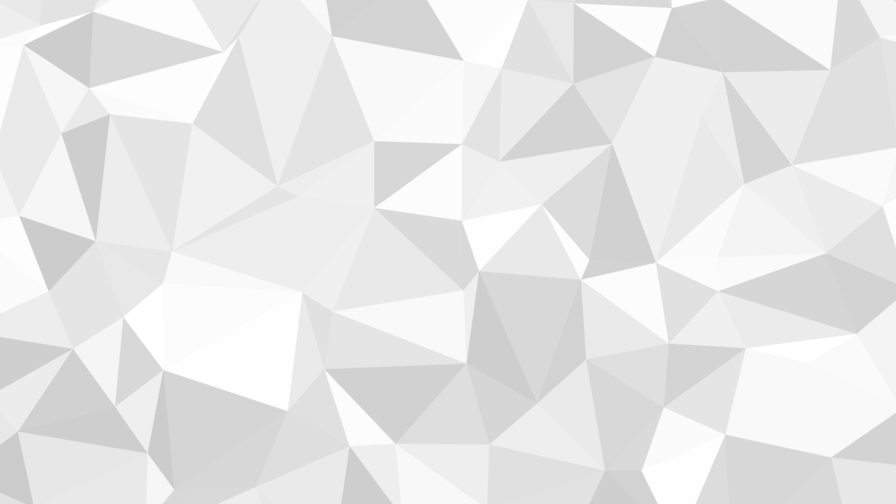
Give the GLSL for this background, as a WebGL 1 fragment shader.

```glsl
precision highp float;

uniform vec2 u_resolution;

const float ROWS = 6.4;          // mesh cells per canvas height
const float JITTER = 0.96;       // vertex scatter inside a cell
const float EDGE_PIXELS = 1.3;   // width of the smoothed edges
const float FLAT_SHARE = 0.16;   // share of quads with two like facets
const float FLAT_STEP = 0.008;   // faint tone step inside those quads
const vec2 SEED = vec2(17.0, 43.0);

// Tone ranges and the cumulative shares where they end
const vec2 SHADE = vec2(0.795, 0.865);
const vec2 MIDTONE = vec2(0.872, 0.945);
const vec2 LIGHT = vec2(0.956, 1.0);
const float SHADE_END = 0.31;
const float MIDTONE_END = 0.75;

float hash(vec2 p) {
  vec3 q = fract(p.xyx * vec3(0.1031, 0.1030, 0.0973));
  q += dot(q, q.yzx + 33.33);
  return fract((q.x + q.y) * q.z);
}

vec2 meshVertex(vec2 cell) {
  vec2 key = cell + SEED;
  vec2 scatter = vec2(hash(key), hash(key + 71.7)) - 0.5;
  return cell + 0.5 + JITTER * scatter;
}

float cross2(vec2 a, vec2 b) {
  return a.x * b.y - a.y * b.x;
}

// Signed distance to the line a-b, positive on its left
float edgeDistance(vec2 p, vec2 a, vec2 b) {
  vec2 edge = b - a;
  return cross2(edge, p - a) / max(length(edge), 1e-4);
}

// Smoothed inside test for a counterclockwise triangle
float coverage(vec2 p, vec2 a, vec2 b, vec2 c, float width) {
  float d = min(edgeDistance(p, a, b),
                min(edgeDistance(p, b, c), edgeDistance(p, c, a)));
  return clamp(d / width + 0.5, 0.0, 1.0);
}

// Maps a uniform random value to the three tone ranges
float facetTone(float t) {
  if (t < SHADE_END) return mix(SHADE.x, SHADE.y, t / SHADE_END);
  if (t < MIDTONE_END) {
    return mix(MIDTONE.x, MIDTONE.y, (t - SHADE_END) / (MIDTONE_END - SHADE_END));
  }
  return mix(LIGHT.x, LIGHT.y, (t - MIDTONE_END) / (1.0 - MIDTONE_END));
}

// Adds both facets of one quad; returns (weighted tone, weight)
vec2 quadFacets(vec2 p, vec2 cell, float width) {
  vec2 a = meshVertex(cell);
  vec2 b = meshVertex(cell + vec2(1.0, 0.0));
  vec2 c = meshVertex(cell + vec2(1.0, 1.0));
  vec2 d = meshVertex(cell + vec2(0.0, 1.0));

  // Split along the shorter diagonal that stays inside the quad
  bool acInside = min(cross2(b - a, c - a), cross2(c - a, d - a)) > 0.0;
  bool bdInside = min(cross2(c - b, d - b), cross2(d - b, a - b)) > 0.0;
  bool splitAC = acInside && (!bdInside || distance(a, c) < distance(b, d));

  float first = splitAC ? coverage(p, a, b, c, width) : coverage(p, b, c, d, width);
  float second = splitAC ? coverage(p, a, c, d, width) : coverage(p, b, d, a, width);

  vec2 key = cell + SEED;
  float firstTone = facetTone(hash(key + 131.3));
  float secondTone = facetTone(hash(key + 219.9));
  if (hash(key + 307.1) < FLAT_SHARE) secondTone = firstTone - FLAT_STEP;

  return vec2(first * firstTone + second * secondTone, first + second);
}

void main() {
  float scale = ROWS / u_resolution.y;
  vec2 p = gl_FragCoord.xy * scale;
  float width = EDGE_PIXELS * scale;
  vec2 cell = floor(p);

  // Only these four quads can reach the current cell
  vec2 sum = vec2(0.0);
  for (int y = -1; y <= 0; y++) {
    for (int x = -1; x <= 0; x++) {
      sum += quadFacets(p, cell + vec2(float(x), float(y)), width);
    }
  }

  gl_FragColor = vec4(vec3(sum.x / max(sum.y, 1e-4)), 1.0);
}
```
